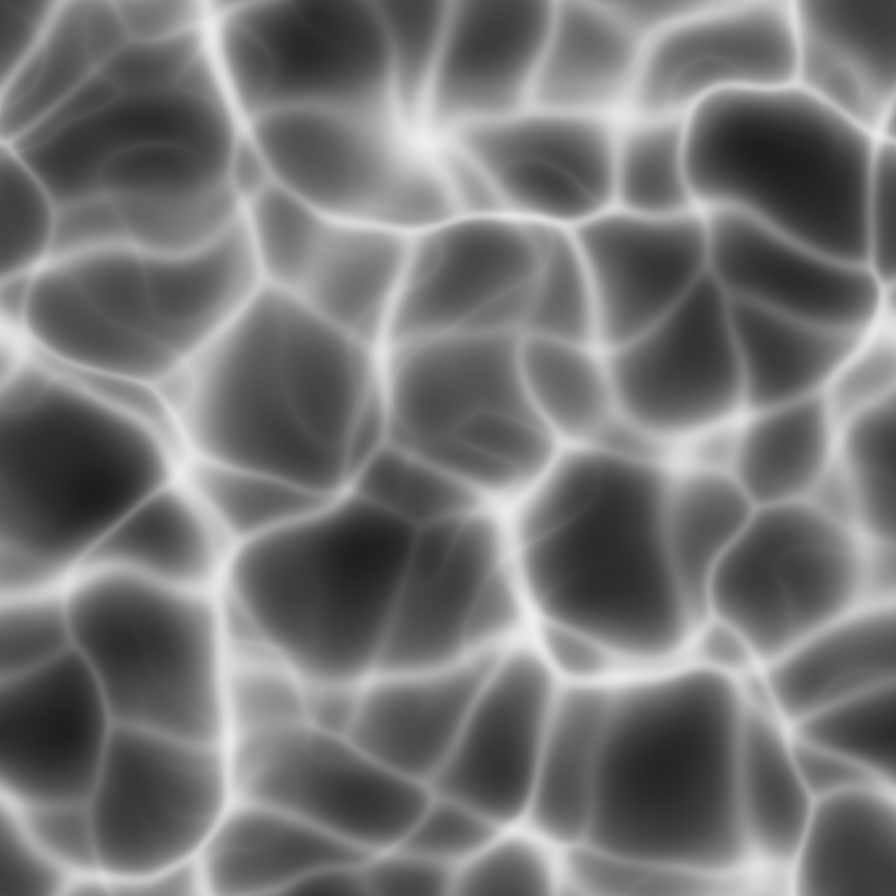
Give the GLSL for this texture, as a WebGL 2 fragment shader.

```glsl
#version 300 es
precision highp float;
// Seamless grey web of soft glowing ridges around dark rounded cells.

uniform vec2 u_resolution;
out vec4 fragColor;

// Two random values in 0..1 for a lattice cell that wraps at the period.
vec2 hash2(vec2 cell, float period, uint seed) {
    uvec2 v = uvec2(mod(cell, period)) + uvec2(seed, seed * 7u + 3u);
    v = v * 1664525u + 1013904223u;
    v.x += v.y * 1664525u;
    v.y += v.x * 1664525u;
    v ^= v >> 16u;
    v.x += v.y * 1664525u;
    v.y += v.x * 1664525u;
    v ^= v >> 16u;
    return vec2(v & 0xffffu) / 65536.0;
}

float cornerSlope(vec2 cell, vec2 offset, float period, uint seed) {
    float angle = 6.28319 * hash2(cell, period, seed).x;
    return dot(vec2(cos(angle), sin(angle)), offset);
}

// Wrapping gradient noise, about -0.7..0.7.
float gradientNoise(vec2 uv, float period, uint seed) {
    vec2 p = uv * period;
    vec2 i = floor(p), f = p - i;
    vec2 s = f * f * f * (f * (f * 6.0 - 15.0) + 10.0);
    vec2 e = vec2(1.0, 0.0);
    float low = mix(cornerSlope(i, f, period, seed),
                    cornerSlope(i + e.xy, f - e.xy, period, seed), s.x);
    float high = mix(cornerSlope(i + e.yx, f - e.yx, period, seed),
                     cornerSlope(i + e.xx, f - e.xx, period, seed), s.x);
    return mix(low, high, s.y);
}

vec2 warp(vec2 uv, float period, uint seed) {
    return vec2(gradientNoise(uv, period, seed), gradientNoise(uv, period, seed + 31u));
}

// Smooth Voronoi borders: x is a wide halo, y a thin bright core.
// Each is 0 inside a cell, 1 on a border and more where borders meet.
vec2 cellRidges(vec2 uv, float period, uint seed) {
    vec2 p = uv * period;
    vec2 i = floor(p), f = p - i;
    vec2 total = vec2(0.0), squares = vec2(0.0);
    for (int y = -2; y <= 2; y++) {
        for (int x = -2; x <= 2; x++) {
            vec2 cell = vec2(x, y);
            vec2 d = cell + 0.08 + 0.84 * hash2(i + cell, period, seed) - f;
            vec2 weight = exp(-vec2(6.0, 19.0) * dot(d, d));
            total += weight;
            squares += weight * weight;
        }
    }
    return 2.0 - 2.0 * squares / (total * total);
}

void main() {
    vec2 uv = gl_FragCoord.xy / u_resolution;

    // Bend the domain so that the borders curve.
    vec2 bent = uv + 0.065 * warp(uv, 4.0, 11u) + 0.022 * warp(uv, 9.0, 57u);
    vec2 bentFine = bent + 0.035 * warp(uv, 7.0, 83u);

    // Two overlapping webs, each fading in and out along its length.
    vec2 mainWeb = cellRidges(bent, 4.0, 5u);
    vec2 faintWeb = cellRidges(bentFine + 0.37, 5.0, 142u);
    float mainFade = 1.0 + 0.7 * gradientNoise(uv, 5.0, 201u);
    float faintFade = 1.0 + 1.2 * gradientNoise(uv, 4.0, 233u);

    // Wisps gather in the brighter, cloudy regions.
    float cloud = gradientNoise(bent, 3.0, 307u);
    float wisp = 1.0 - abs(gradientNoise(bentFine, 9.0, 351u)) * 2.2;
    float wispMask = smoothstep(-0.25, 0.4, cloud);

    float light = 0.1 + 0.2 * cloud;
    light += mainFade * dot(mainWeb, vec2(0.2, 0.23));
    light += faintFade * dot(faintWeb, vec2(0.17, 0.13));
    light += wispMask * 0.13 * wisp * wisp;
    light += 0.035 * gradientNoise(bent, 14.0, 409u);

    // Roll off both ends softly.
    light = 0.04 + 0.5 * (light - 0.04 + sqrt((light - 0.04) * (light - 0.04) + 0.004));
    light = light < 0.7 ? light : 0.7 + 0.3 * (1.0 - exp((0.7 - light) / 0.3));
    fragColor = vec4(vec3(light), 1.0);
}
```
